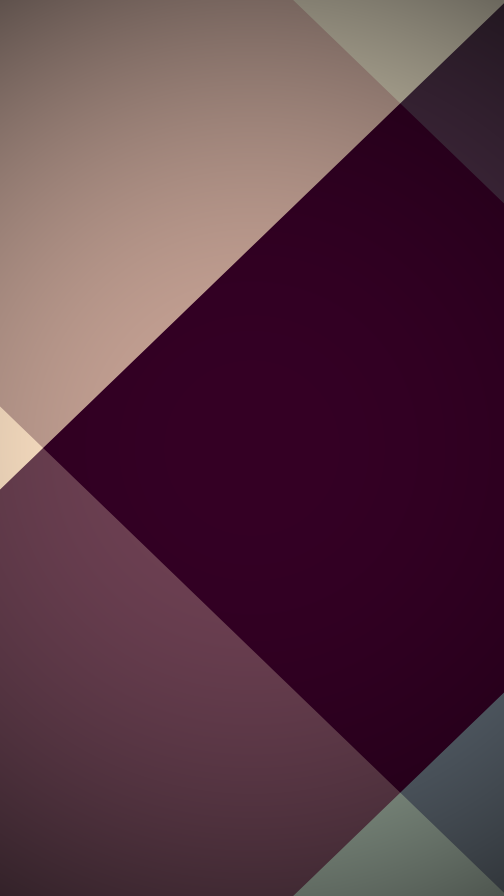
A Shadertoy shader for this background:

```glsl
const float SLOPE = 0.965;
const vec2 LEFT_CORNER = vec2(0.0855, 0.0);
const vec2 TOP_CORNER = vec2(0.794, 0.684);

const vec3 DIAMOND = vec3(0.205, 0.000, 0.143);
const vec3 ROSE    = vec3(0.785, 0.640, 0.585);
const vec3 PLUM    = vec3(0.440, 0.255, 0.330);
const vec3 CREAM   = vec3(1.030, 0.915, 0.790);
const vec3 OLIVE   = vec3(0.860, 0.820, 0.710);
const vec3 DUSK    = vec3(0.290, 0.170, 0.270);
const vec3 SAGE    = vec3(0.610, 0.690, 0.620);
const vec3 SLATE   = vec3(0.380, 0.430, 0.480);

// Coverage of the half plane above a line through the anchor
float above(vec2 p, vec2 anchor, float slope, float pixel) {
    vec2 d = p - anchor;
    float dist = (d.y - slope * d.x) / sqrt(1.0 + slope * slope);
    return smoothstep(-0.6 * pixel, 0.6 * pixel, dist);
}

// Radial darkening, with colours turning greyer toward the corners
vec3 vignette(vec3 colour, float radiusSq, float greying) {
    float grey = dot(colour, vec3(0.299, 0.587, 0.114));
    colour = mix(colour, vec3(grey), greying * radiusSq);
    return colour * (1.0 - 0.49 * min(radiusSq, 1.6));
}

void mainImage(out vec4 fragColor, in vec2 fragCoord) {
    // Width spans 0..1, with the height centred on zero
    float pixel = 1.0 / iResolution.x;
    vec2 p = (fragCoord - vec2(0.0, 0.5 * iResolution.y)) * pixel;
    vec2 bottomCorner = TOP_CORNER * vec2(1.0, -1.0);

    // Two pairs of crossing bands
    float upperLeft  = above(p, LEFT_CORNER, SLOPE, pixel);
    float lowerLeft  = 1.0 - above(p, LEFT_CORNER, -SLOPE, pixel);
    float upperRight = above(p, TOP_CORNER, -SLOPE, pixel);
    float lowerRight = 1.0 - above(p, bottomCorner, SLOPE, pixel);

    // Each band meets its neighbours in a differently tinted overlap
    vec3 rising  = mix(mix(DIAMOND, DUSK, upperRight), PLUM, lowerLeft);
    vec3 top     = mix(mix(ROSE, OLIVE, upperRight), CREAM, lowerLeft);
    vec3 bottom  = mix(SLATE, SAGE, lowerLeft);
    vec3 colour  = mix(mix(rising, top, upperLeft), bottom, lowerRight);

    float outside = max(max(upperLeft, lowerLeft), max(upperRight, lowerRight));
    vec2 fromCentre = p - vec2(0.5, 0.0);
    colour = vignette(colour, dot(fromCentre, fromCentre), 0.25 * outside);
    fragColor = vec4(clamp(colour, 0.0, 1.0), 1.0);
}
```
